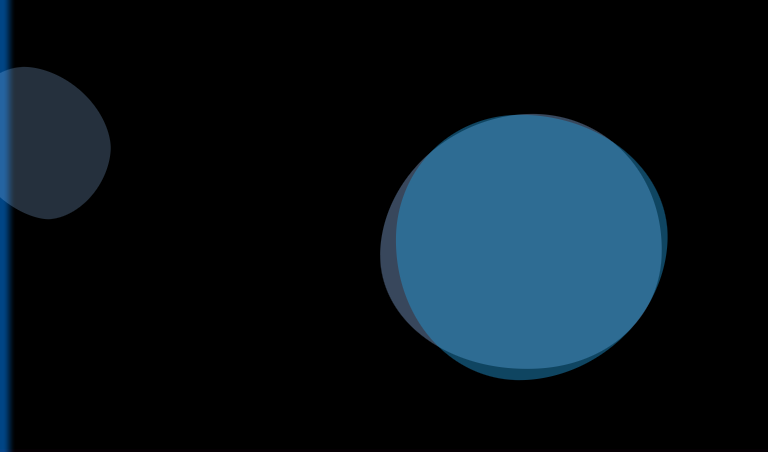
Give the GLSL for this background, as a Shadertoy shader.

```glsl
// Translucent overlapping blobs on black, with a blue glowing strip at the left edge.

#define STRIP_COLOR vec3(0.00, 0.27, 0.52)
#define SLATE_COLOR vec3(0.22, 0.28, 0.36)
#define TEAL_COLOR  vec3(0.06, 0.27, 0.38)
#define DUSK_COLOR  vec3(0.145, 0.19, 0.24)
#define FLOOR_COLOR vec3(0.025, 0.00, 0.015)
#define TEAL_ALPHA  0.45
#define DUSK_ALPHA  0.25
#define STRIP_CORE  0.006
#define STRIP_END   0.035
#define FLOOR_HEIGHT 0.008

// Coverage of a blob made of four superellipse quarters.
// box:   left, bottom, right, top
// apex:  x of the top, x of the bottom, y of the left, y of the right extreme
// power: roundness of the top left, top right, bottom left, bottom right quarter
float blob(vec2 p, vec4 box, vec4 apex, vec4 power) {
    // Pick the quarter that holds the point
    float cy = p.x > 0.5 * (box.x + box.z) ? apex.w : apex.z;
    float cx = p.y > cy ? apex.x : apex.y;
    bool isRight = p.x > cx;
    cy = isRight ? apex.w : apex.z;
    bool isTop = p.y > cy;

    // Measure the point against the radii of that quarter
    vec2 center = vec2(cx, cy);
    vec2 radii = abs(vec2(isRight ? box.z : box.x, isTop ? box.w : box.y) - center);
    vec2 pair = isTop ? power.xy : power.zw;
    float k = isRight ? pair.y : pair.x;
    vec2 t = pow(max(abs(p - center) / radii, vec2(1e-4)), vec2(k));
    float edge = (pow(t.x + t.y, 1.0 / k) - 1.0) * min(radii.x, radii.y);
    return clamp(0.5 - edge * iResolution.y, 0.0, 1.0);
}

// Lays a premultiplied colour over the base
vec3 over(vec3 base, vec3 color, float alpha, float coverage) {
    return mix(base, color + base * (1.0 - alpha), coverage);
}

void mainImage(out vec4 fragColor, in vec2 fragCoord) {
    vec2 p = fragCoord / iResolution.y;

    // Blue strip and faint floor line
    vec3 color = STRIP_COLOR * (1.0 - smoothstep(STRIP_CORE, STRIP_END, p.x));
    color += FLOOR_COLOR * (1.0 - smoothstep(0.5 * FLOOR_HEIGHT, FLOOR_HEIGHT, p.y));

    // Small dusky blob, cut by the left border
    float dusk = blob(p, vec4(-0.077, 0.515, 0.245, 0.852),
                      vec4(0.055, 0.106, 0.701, 0.673),
                      vec4(2.0, 1.78, 1.68, 1.82));
    color = over(color, DUSK_COLOR, DUSK_ALPHA, dusk);

    // Large pair: slate below, teal above
    float slate = blob(p, vec4(0.841, 0.184, 1.464, 0.748),
                       vec4(1.177, 1.166, 0.436, 0.447),
                       vec4(1.93, 2.05, 2.04, 2.10));
    float teal = blob(p, vec4(0.876, 0.159, 1.477, 0.746),
                      vec4(1.150, 1.150, 0.469, 0.476),
                      vec4(2.03, 2.0, 2.03, 1.93));
    color = mix(color, SLATE_COLOR, slate);
    color = over(color, TEAL_COLOR, TEAL_ALPHA, teal);

    fragColor = vec4(color, 1.0);
}
```
